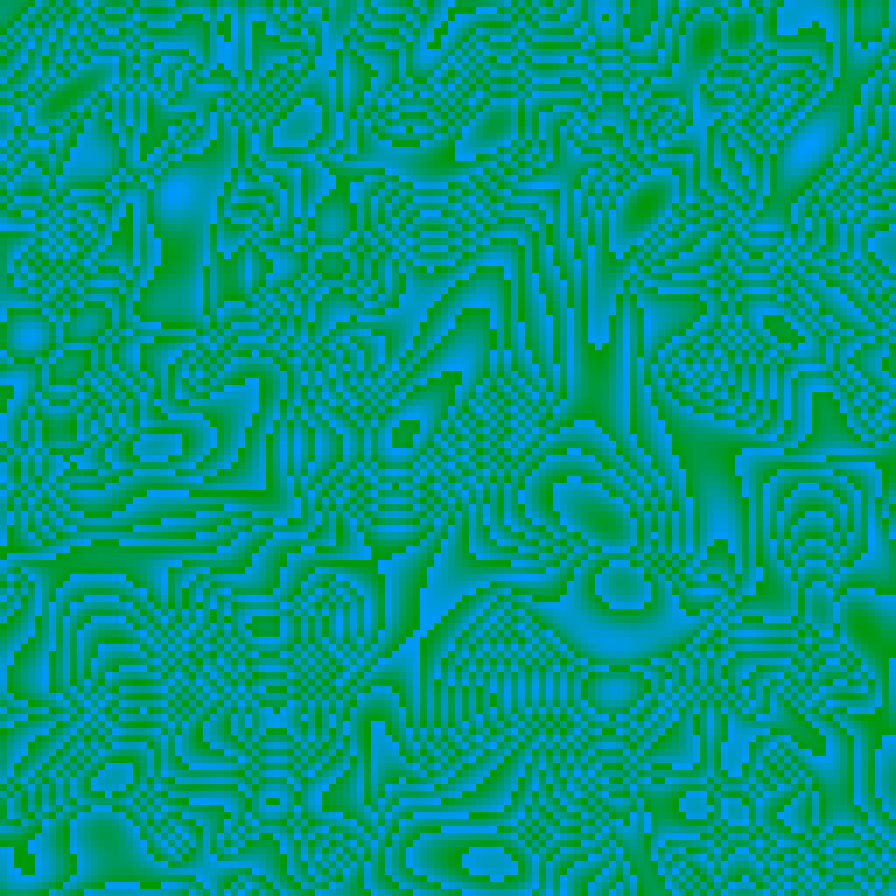
Write a Shadertoy shader that draws this texture.

```glsl
// Coarse square cells banded green to blue by a steep, wrapped wave field.

float hash(float n) {
    return fract(sin(n * 12.9898) * 43758.5453);
}

// Sum of randomly directed waves; shorter waves are weaker, so slopes stay even.
float waveField(vec2 p) {
    float height = 0.0;
    for (int i = 0; i < 20; i++) {
        float seed = float(i) * 3.0 + 1.0;
        float angle = 6.28318 * hash(seed);
        float frequency = mix(2.0, 6.5, hash(seed + 1.0));
        float phase = hash(seed + 2.0);
        float along = dot(p, vec2(cos(angle), sin(angle)));
        height += 4.2 / frequency * sin(6.28318 * (along * frequency + phase));
    }
    return height;
}

// One flat colour per cell: the wrapped height sets the blue channel.
vec3 cellColor(vec2 p) {
    vec2 cellCenter = (floor(p * 128.0) + 0.5) / 128.0;
    return vec3(0.0, 0.6, fract(waveField(cellCenter)));
}

void mainImage(out vec4 fragColor, in vec2 fragCoord) {
    // Four samples per pixel smooth the cell edges at any canvas size.
    vec3 color = vec3(0.0);
    for (int i = 0; i < 4; i++) {
        vec2 offset = vec2(i % 2, i / 2) * 0.5 - 0.25;
        color += 0.25 * cellColor((fragCoord + offset) / iResolution.y);
    }
    fragColor = vec4(color, 1.0);
}
```
